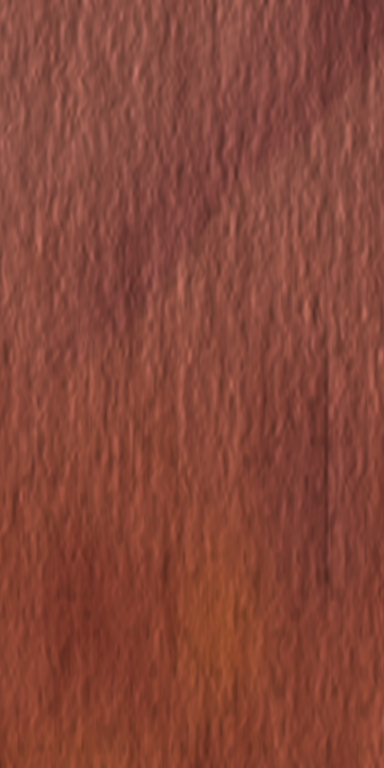
This texture is drawn by a Shadertoy shader. Its source:

```glsl
#define ROSE vec3(0.545, 0.315, 0.270)
#define RUST vec3(0.545, 0.268, 0.195)
#define UMBER vec3(0.455, 0.195, 0.145)
#define PLUM vec3(0.460, 0.235, 0.220)
#define AMBER vec3(0.590, 0.300, 0.165)
#define RELIEF 0.80
#define STREAKS 0.30
#define PORES 0.13
#define LIGHT_STEP vec2(-0.0070, 0.0025)

float hash(vec2 p) {
    vec3 q = fract(vec3(p.xyx) * 0.1031);
    q += dot(q, q.yzx + 33.33);
    return fract((q.x + q.y) * q.z);
}

float noise(vec2 p) {
    vec2 i = floor(p), f = fract(p);
    f = f * f * (3.0 - 2.0 * f);
    return mix(mix(hash(i), hash(i + vec2(1, 0)), f.x),
               mix(hash(i + vec2(0, 1)), hash(i + vec2(1, 1)), f.x), f.y);
}

float fbm(vec2 p) {
    float sum = 0.0, amp = 0.5;
    for (int i = 0; i < 4; i++) {
        sum += amp * noise(p);
        p = p * 2.03 + 17.7;
        amp *= 0.5;
    }
    return sum / 0.9375;
}

// Soft elliptical patch
float patchAt(vec2 p, vec2 centre, vec2 radius) {
    vec2 d = (p - centre) / radius;
    return exp(-dot(d, d));
}

// Embossed surface: upright ridges, a little wavering, with finer wrinkles
float surfaceHeight(vec2 p) {
    p.x += 0.010 * (noise(p * vec2(14.0, 20.0)) - 0.5);
    float ridges = noise(p * vec2(46.0, 11.0));
    float wrinkles = noise(p * vec2(66.0, 27.0) + 51.0);
    float fine = noise(p * vec2(105.0, 48.0) + 93.0);
    return 0.48 * ridges + 0.40 * wrinkles + 0.20 * fine;
}

// Broad stain, from rust at the foot to rose at the head
vec3 stain(vec2 p) {
    float cloud = fbm(p * vec2(5.0, 2.2) + 7.0);
    vec3 col = mix(RUST, ROSE, smoothstep(0.25, 1.7, p.y + 0.7 * (cloud - 0.5)));
    col = mix(col, UMBER, 0.5 * smoothstep(0.45, 0.75, cloud) * smoothstep(1.8, 0.6, p.y));

    // Dark diagonal figure above a lighter edge
    float edge = p.y - 1.13 * p.x - 0.78 + 0.25 * (cloud - 0.5);
    float figure = smoothstep(-0.03, 0.06, edge) * smoothstep(0.60, 0.08, edge);
    col = mix(col, PLUM, 0.60 * figure * smoothstep(0.0, 0.35, p.x));

    col = mix(col, UMBER, 0.50 * patchAt(p, vec2(0.25, 0.38), vec2(0.20, 0.24)));
    col = mix(col, PLUM, 0.60 * patchAt(p, vec2(0.84, 0.70), vec2(0.18, 0.36)));
    col = mix(col, PLUM * 0.93, 0.75 * patchAt(p, vec2(1.00, 2.00), vec2(0.22, 0.14)));
    col = mix(col, AMBER, 0.75 * patchAt(p, vec2(0.57, 0.36), vec2(0.12, 0.22)));
    return mix(col, AMBER, 0.40 * patchAt(p, vec2(0.20, 0.02), vec2(0.30, 0.12)));
}

void mainImage(out vec4 fragColor, in vec2 fragCoord) {
    vec2 p = fragCoord / iResolution.x;
    vec3 col = stain(p);

    // Long upright grain
    float x = p.x + 0.015 * noise(p * vec2(3.0, 2.5));
    float grain = 0.40 * noise(vec2(x * 20.0, p.y * 1.6))
                + 0.35 * noise(vec2(x * 48.0, p.y * 3.0) + 31.0)
                + 0.25 * noise(vec2(x * 85.0, p.y * 9.0) + 57.0);
    col *= 1.0 + STREAKS * (grain - 0.5) * vec3(0.85, 1.15, 1.2);

    // Short dark pores, denser to the lower right
    float pore = smoothstep(0.60, 0.95, noise(vec2(x * 80.0, p.y * 20.0) + 71.0));
    col *= 1.0 - PORES * pore * mix(1.0, 0.5, smoothstep(0.7, 1.7, p.y - 0.3 * p.x));

    // One long crack
    float crackX = 0.848 + 0.006 * (noise(vec2(p.y * 5.0, 4.0)) - 0.5);
    float crack = smoothstep(0.009, 0.001, abs(p.x - crackX));
    crack *= smoothstep(0.35, 0.60, p.y) * smoothstep(1.45, 1.05, p.y);
    col *= 1.0 - 0.28 * crack * (0.4 + 0.6 * noise(vec2(3.0, p.y * 18.0)));

    // Side light on the relief, strongest at the head
    float slope = surfaceHeight(p) - surfaceHeight(p + LIGHT_STEP);
    float strength = RELIEF * mix(0.60, 1.0, smoothstep(0.3, 1.5, p.y));
    col *= 1.0 + strength * slope;
    col += vec3(0.08, 0.10, 0.11) * strength * max(slope, 0.0);

    fragColor = vec4(clamp(col, 0.0, 1.0), 1.0);
}
```
